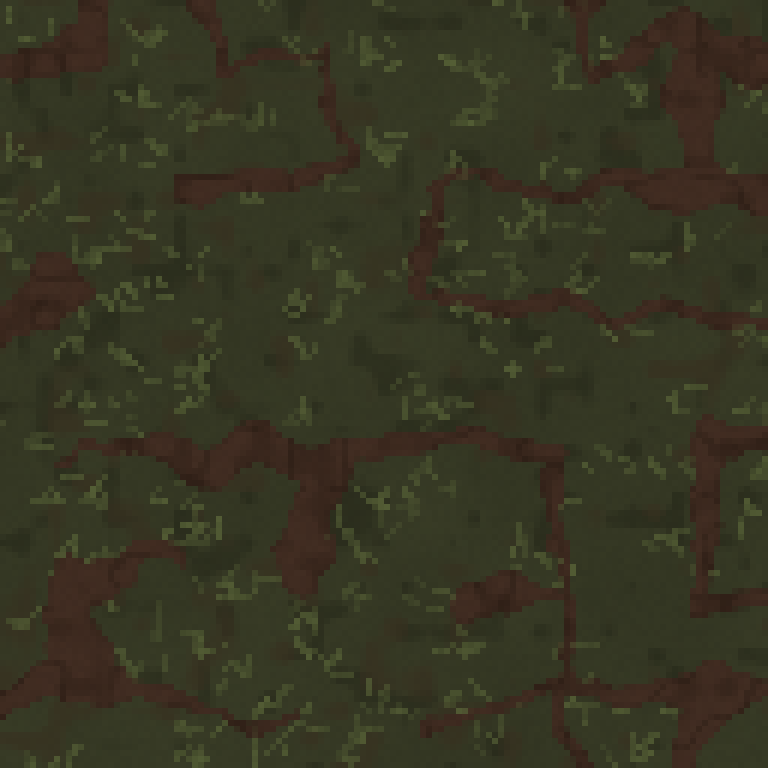
This texture is drawn by a WebGL 2 fragment shader. Its source:

```glsl
#version 300 es
precision highp float;
// Dark mossy ground in coarse square cells, crossed by broken dirt tracks.
// Tracks are tapered capsules on a jittered lattice with a warped domain;
// grass tufts are short random strokes scattered on a coarser grid.

#define CELLS 128.0        // square cells across the canvas
#define TRACK_GRID 6.0     // lattice nodes across the canvas
#define TRACK_CHANCE 0.47  // share of lattice edges that carry dirt
#define TRACK_MIN 0.035    // track radius range, in lattice units
#define TRACK_MAX 0.20
#define TUFT_SPACING 8.0   // in cells
#define TUFT_CHANCE 0.52
#define GRASS vec3(0.208, 0.220, 0.140)
#define BLADE vec3(0.300, 0.335, 0.190)
#define DIRT vec3(0.252, 0.172, 0.130)
#define DARK_DIRT vec3(0.190, 0.128, 0.092)

uniform vec2 u_resolution;
out vec4 fragColor;

// Integer hash of a lattice point and a seed, 0 to 1
float hash(vec2 p, int seed) {
    uvec2 q = uvec2(ivec2(floor(p)) + 4096);
    uint h = q.x * 1597u + q.y * 51749u + uint(seed) * 7919u;
    h = (h ^ (h >> 16)) * 73244475u;
    h = (h ^ (h >> 15)) * 73244475u;
    h ^= h >> 16;
    return float(h & 65535u) / 65535.0;
}

vec2 hash2(vec2 p, int seed) {
    return vec2(hash(p, seed), hash(p, seed + 1));
}

float noise(vec2 p, int seed) {
    vec2 i = floor(p), f = fract(p);
    f = f * f * (3.0 - 2.0 * f);
    vec2 e = vec2(1.0, 0.0);
    return mix(mix(hash(i, seed), hash(i + e, seed), f.x),
               mix(hash(i + e.yx, seed), hash(i + e.xx, seed), f.x), f.y);
}

vec2 trackNode(vec2 id) {
    return id + 0.5 + 0.55 * (hash2(id, 11) - 0.5);
}

float trackRadius(vec2 id) {
    float r = hash(id, 15);
    return mix(TRACK_MIN, TRACK_MAX, r * r);
}

// Signed distance to a capsule whose radius changes along its length
float taperedCapsule(vec2 p, vec2 a, vec2 b, float ra, float rb) {
    vec2 d = b - a;
    float t = clamp(dot(p - a, d) / dot(d, d), 0.0, 1.0);
    return length(p - a - d * t) - mix(ra, rb, t);
}

float trackDistance(vec2 uv) {
    vec2 warp = vec2(noise(uv * 15.0, 21), noise(uv * 15.0, 22)) - 0.5;
    vec2 fray = vec2(noise(uv * 45.0, 23), noise(uv * 45.0, 24)) - 0.5;
    vec2 p = (uv + 0.045 * warp + 0.014 * fray) * TRACK_GRID;
    float d = 1.0;
    for (int y = -2; y <= 1; y++)
    for (int x = -2; x <= 1; x++) {
        vec2 id = floor(p) + vec2(x, y);
        for (int k = 0; k < 2; k++) {
            if (hash(id, 31 + k) > TRACK_CHANCE) continue;
            vec2 next = id + (k == 0 ? vec2(1.0, 0.0) : vec2(0.0, 1.0));
            d = min(d, taperedCapsule(p, trackNode(id), trackNode(next),
                                      trackRadius(id), trackRadius(next)));
        }
    }
    return d / TRACK_GRID;
}

// Brightness of the tuft strokes covering one cell
float tuftCover(vec2 cell) {
    float cover = 0.0;
    for (int y = -1; y <= 1; y++)
    for (int x = -1; x <= 1; x++) {
        vec2 id = floor(cell / TUFT_SPACING) + vec2(x, y);
        if (hash(id, 41) > TUFT_CHANCE) continue;
        vec2 centre = (id + hash2(id, 42)) * TUFT_SPACING;
        for (int k = 0; k < 4; k++) {
            int seed = 50 + 6 * k;
            vec2 a = centre + (hash2(id, seed) - 0.5) * vec2(6.0, 4.5);
            float turn = floor(hash(id, seed + 2) * 4.0) * 0.785398;
            vec2 b = a + vec2(cos(turn), sin(turn)) * (1.0 + 2.5 * hash(id, seed + 3));
            float stroke = step(taperedCapsule(cell, a, b, 0.55, 0.5), 0.0);
            cover = max(cover, stroke * mix(0.35, 1.0, hash(id, seed + 4)));
        }
    }
    return cover;
}

void main() {
    vec2 uv = gl_FragCoord.xy / min(u_resolution.x, u_resolution.y);
    vec2 cell = floor(uv * CELLS) + 0.5;
    vec2 p = cell / CELLS;
    float grain = hash(cell, 1) - 0.5;

    // Grass with broad tone drift, dark specks and faint earthy patches
    vec3 colour = GRASS * (1.0 + 0.08 * (noise(p * 9.0, 2) - 0.5) + 0.045 * grain);
    colour *= 1.0 - 0.16 * smoothstep(0.66, 0.88, noise(p * 34.0, 3));
    colour = mix(colour, vec3(0.218, 0.185, 0.122), 0.6 * smoothstep(0.70, 0.9, noise(p * 27.0, 4)));

    // Dirt with dark creases and mottling
    float crease = 1.0 - smoothstep(0.02, 0.09, abs(noise(p * vec2(17.0, 24.0), 5) - 0.5));
    float mottle = smoothstep(0.5, 0.85, noise(p * 38.0, 6));
    float d = trackDistance(p);
    float rim = smoothstep(-0.009, 0.0, d);
    float shade = clamp(0.6 * crease + 0.5 * mottle + 0.3 * rim, 0.0, 1.0);
    vec3 dirt = mix(DIRT, DARK_DIRT, shade) * (1.0 + 0.05 * grain);
    float dirtMask = 1.0 - smoothstep(-0.0012, 0.0012, d);
    colour = mix(colour, dirt, dirtMask);

    // Tufts thin out over the middle of the tracks
    float tuft = tuftCover(cell) * smoothstep(-0.006, 0.001, d);
    colour = mix(colour, BLADE * (1.0 + 0.2 * grain), tuft);
    fragColor = vec4(colour, 1.0);
}
```
